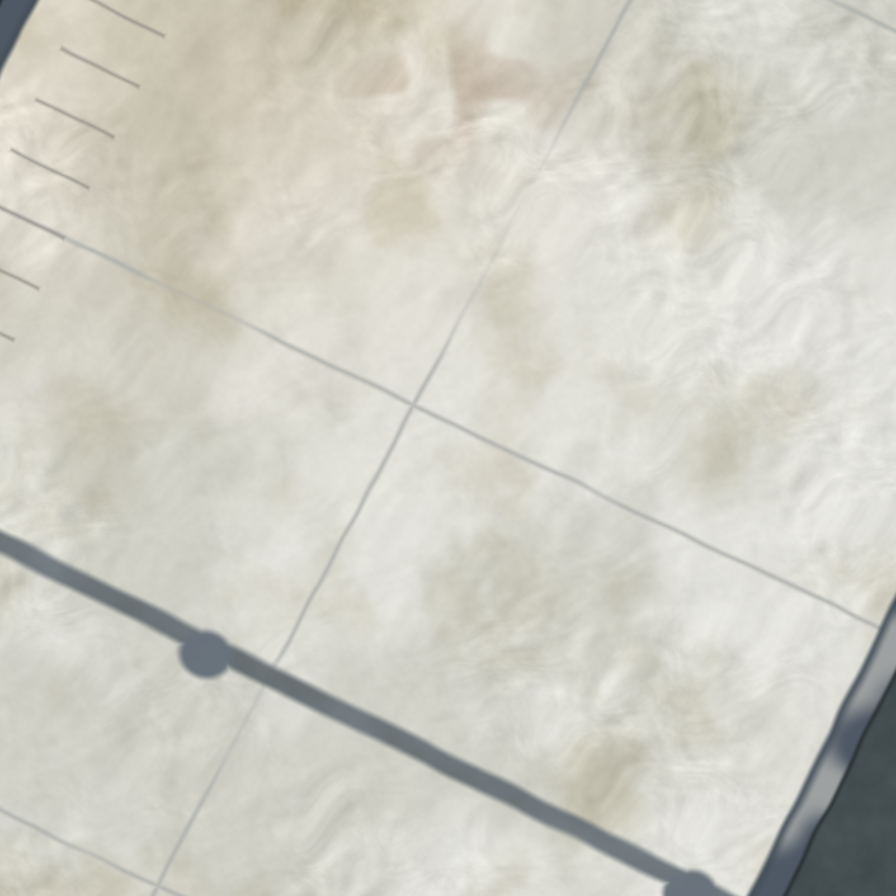
A Shadertoy shader for this texture:

```glsl
float hash(vec2 p) {
    return fract(sin(dot(p, vec2(127.1, 311.7))) * 43758.5453);
}

float noise(vec2 p) {
    vec2 i = floor(p), f = fract(p);
    f = f * f * (3.0 - 2.0 * f);
    return mix(mix(hash(i), hash(i + vec2(1, 0)), f.x),
               mix(hash(i + vec2(0, 1)), hash(i + vec2(1, 1)), f.x), f.y);
}

float fbm(vec2 p) {
    float sum = 0.0, amp = 0.5;
    for (int i = 0; i < 5; i++) {
        sum += amp * noise(p);
        p = mat2(1.6, 1.2, -1.2, 1.6) * p + 7.3;
        amp *= 0.5;
    }
    return sum;
}

// Soft coverage of a shape from its signed distance
float cover(float d, float blur) {
    return 1.0 - smoothstep(-blur, blur, d);
}

// Signed distance to the nearest multiple of a period
float nearest(float x, float period) {
    return x - period * round(x / period);
}

vec3 stone(vec2 p) {
    float cloud = fbm(p * 6.0 + 3.0);
    vec3 col = mix(vec3(0.815, 0.815, 0.78), vec3(0.885, 0.885, 0.86),
                   smoothstep(0.3, 0.62, cloud));

    // Warm cast toward the upper left, and broad tan stains
    float warm = smoothstep(0.3, 1.0, p.y) * smoothstep(1.0, 0.2, p.x);
    col -= warm * vec3(0.0, 0.02, 0.05);
    float stain = smoothstep(0.45, 0.75, fbm(p * 9.0 + 21.0));
    col -= stain * vec3(0.06, 0.07, 0.1);
    float shade = exp(-dot(p - vec2(0.28, 0.9), p - vec2(0.28, 0.9)) * 40.0);
    col -= shade * vec3(0.05, 0.06, 0.07);

    // Brown smudges
    vec2 s = (p - vec2(0.51, 0.89)) * vec2(1.0, 1.7);
    float smudge = exp(-dot(s, s) * 90.0) * smoothstep(0.45, 0.7, noise(p * 23.0 + 4.0));
    col -= smudge * vec3(0.12, 0.16, 0.18);

    // Chipped relief lit from the upper left
    vec2 r = vec2(p.x + p.y * 0.4, p.y - p.x * 0.4) * vec2(24.0, 32.0);
    r += 1.5 * noise(p * 18.0);
    float relief = fbm(r) - fbm(r + vec2(-0.25, 0.3));
    float rough = smoothstep(0.4, 0.65, fbm(p * 5.0 + 11.0));
    col += relief * mix(0.07, 0.2, rough);
    return col + 0.012 * (noise(p * 190.0) - 0.5);
}

void mainImage(out vec4 fragColor, in vec2 fragCoord) {
    vec2 p = fragCoord / iResolution.xy;
    vec2 d = p - vec2(0.462, 0.548);
    vec2 q = vec2(dot(d, vec2(0.896, -0.444)), dot(d, vec2(0.444, 0.896)));
    float px = 1.0 / iResolution.y;
    float blur = 0.0025 + px;
    float wobble = 0.003 * (noise(p * 28.0) - 0.5);
    vec3 col = stone(p);

    // Slab joints, worn unevenly
    float across = abs(nearest(q.y - 0.014 * q.x + wobble, 0.608)) - 0.0022;
    float down = abs(q.x - 0.03 * q.y + wobble) - 0.0022;
    float wear = mix(0.45, 1.0, smoothstep(0.25, 0.6, noise(p * 9.0 + 2.0)));
    float faded = 1.0 - 0.65 * smoothstep(0.03, 0.13, q.y) * smoothstep(0.42, 0.32, q.y);
    float joint = max(cover(across, blur), cover(down, blur) * faded);
    col = mix(col, vec3(0.68, 0.69, 0.68), joint * wear * 0.9);

    // Row of short grooves near the left edge
    float groove = abs(nearest(q.y + 0.007, 0.063) + wobble) - 0.0012;
    groove = max(groove, abs(q.x + 0.481) - 0.048);
    col = mix(col, vec3(0.53, 0.52, 0.50), cover(groove, blur) * 0.85);

    // Rail shadow with evenly spaced round knobs
    float rail = abs(q.y + 0.342 + wobble) - 0.0115;
    vec2 knob = vec2(nearest(q.x + 0.085, 0.606), q.y + 0.353);
    float bump = length(knob * vec2(0.85, 1.0)) - 0.027 + 2.0 * wobble;
    float shadow = cover(min(rail, bump), 0.004 + px);
    vec3 shadowCol = mix(vec3(0.36, 0.39, 0.40), vec3(0.46, 0.50, 0.53), fbm(p * 16.0));
    shadowCol = mix(shadowCol, vec3(0.39, 0.43, 0.47), cover(bump, 0.006));
    col = mix(col, shadowCol, shadow * 0.95);

    // Dark borders: patchy curb, thin gap, then mossy ground
    float edge = abs(q.x) - 0.577 + wobble;
    float glint = smoothstep(0.5, 0.8, noise(vec2(q.y * 17.0, q.x * 9.0) + 5.0));
    vec3 curb = mix(vec3(0.31, 0.35, 0.40), vec3(0.62, 0.63, 0.63), glint);
    curb = mix(vec3(0.27, 0.31, 0.35), curb, smoothstep(0.0, 0.014, edge));
    vec3 ground = vec3(0.27, 0.31, 0.32) + 0.07 * (fbm(p * 40.0) - 0.5);
    curb = mix(curb, ground, smoothstep(0.033, 0.039, edge));
    curb *= 1.0 - 0.4 * cover(abs(edge - 0.037) - 0.002, blur);
    col = mix(col, curb, cover(-edge, 0.003 + px));

    fragColor = vec4(clamp(col, 0.0, 1.0), 1.0);
}
```
